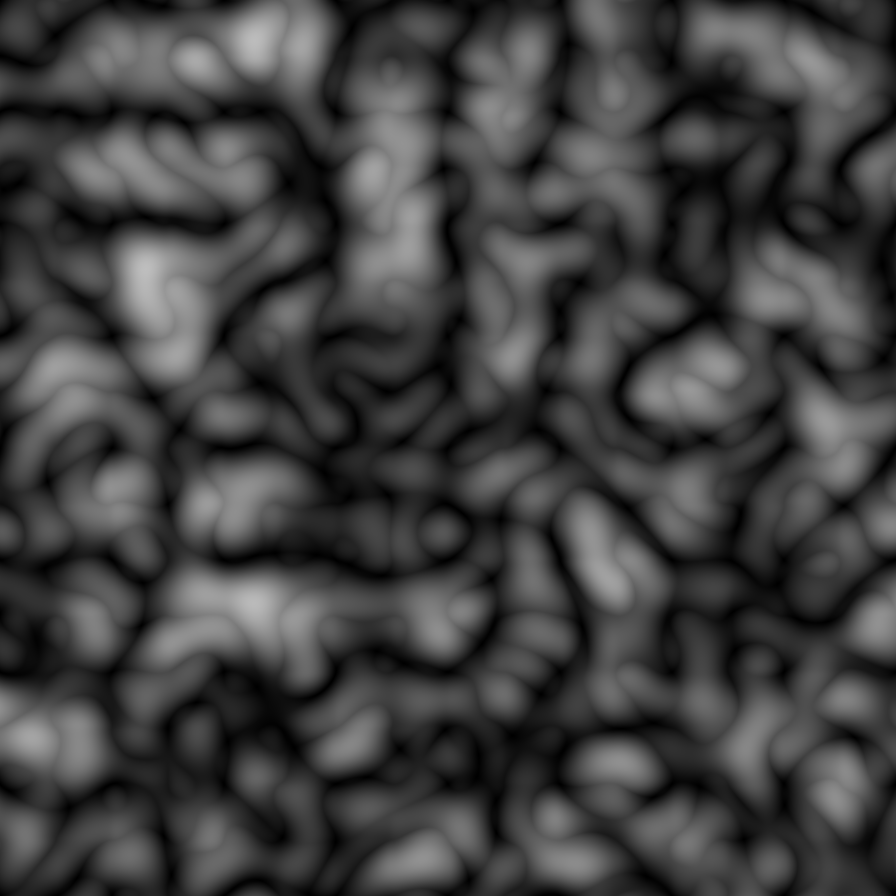
This texture is drawn by a WebGL 2 fragment shader. Its source:

```glsl
#version 300 es
precision highp float;
// Soft grey turbulence: two octaves of gradient noise are folded at zero
// and summed, giving smoky blobs parted by winding dark creases.
// The lattice has eight cells across the canvas, doubled per octave.

uniform vec2 u_resolution;
out vec4 fragColor;

// Integer hash of a lattice point, mapped to 0..1
float hash(ivec2 cell, uint seed) {
    uint h = uint(cell.x) * 1597334677u ^ uint(cell.y) * 3812015801u ^ seed * 2798796415u;
    h = (h ^ (h >> 16)) * 2146121005u;
    h = (h ^ (h >> 15)) * 2221713035u;
    h ^= h >> 16;
    return float(h >> 8) / 16777216.0;
}

// Unit gradient of one lattice corner, projected on the offset to it
float cornerSlope(ivec2 cell, vec2 offset, uint seed) {
    float angle = 6.28319 * hash(cell, seed);
    return dot(vec2(cos(angle), sin(angle)), offset);
}

float gradientNoise(vec2 p, uint seed) {
    ivec2 cell = ivec2(floor(p));
    vec2 f = fract(p);
    vec2 blend = f * f * (3.0 - 2.0 * f);
    float bottom = mix(cornerSlope(cell, f, seed),
                       cornerSlope(cell + ivec2(1, 0), f - vec2(1.0, 0.0), seed), blend.x);
    float top = mix(cornerSlope(cell + ivec2(0, 1), f - vec2(0.0, 1.0), seed),
                    cornerSlope(cell + ivec2(1, 1), f - vec2(1.0, 1.0), seed), blend.x);
    return mix(bottom, top, blend.y);
}

// Absolute value with a slightly rounded crease at zero
float softFold(float n) {
    return n * n / (abs(n) + 0.012);
}

float turbulence(vec2 p) {
    float sum = 0.0;
    float amplitude = 1.0;
    for (uint octave = 0u; octave < 2u; octave++) {
        sum += amplitude * softFold(gradientNoise(p, octave + 7u));
        p *= 2.0;
        amplitude *= 0.5;
    }
    return sum;
}

void main() {
    vec2 uv = gl_FragCoord.xy / min(u_resolution.x, u_resolution.y);
    float grey = 1.05 * turbulence(uv * 8.0);
    fragColor = vec4(vec3(clamp(grey, 0.0, 1.0)), 1.0);
}
```
